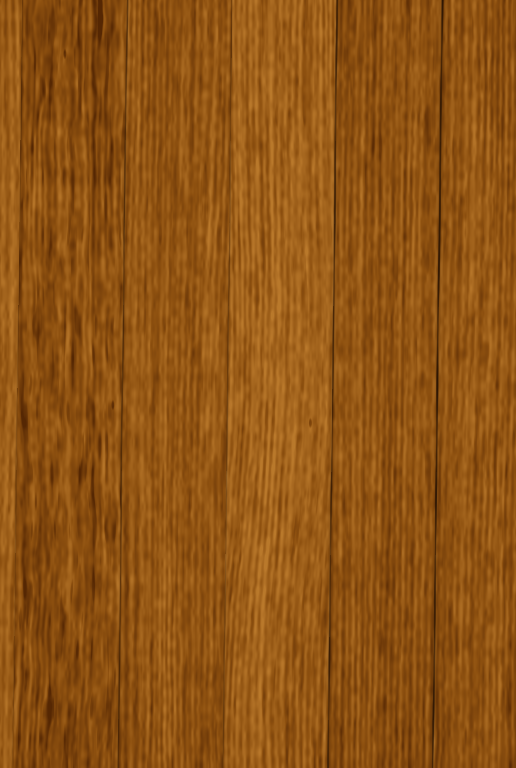
A Shadertoy shader for this texture:

```glsl
// Oak boards running vertically, leaning slightly, with worn dark seams.
// Each board has its own tone, bow and roughness; the grain is warped ring
// lines plus stretched value noise, dark pores and a few scattered nicks.

const float PITCH = 0.2035;       // board width, in canvas widths
const float FIRST_SEAM = 0.025;   // first seam at the bottom edge
const float LEAN = 0.018;         // sideways drift from bottom to top
const float SEAM_HALF = 0.0016;   // seam half width
const float RING_FREQ = 78.0;     // ring lines per canvas width
const float RING_DEPTH = 0.20;
const float PORE_DEPTH = 0.24;
const int NICKS = 3;

const vec3 DARK_WOOD = vec3(0.37, 0.18, 0.02);
const vec3 MID_WOOD = vec3(0.555, 0.315, 0.06);
const vec3 LIGHT_WOOD = vec3(0.68, 0.43, 0.14);
const vec3 SEAM_COLOR = vec3(0.15, 0.07, 0.01);

// Per board, left to right
const float TONE[6] = float[6](0.84, 0.58, 0.65, 0.80, 0.58, 0.70);
const float BOW[6] = float[6](0.002, 0.005, 0.002, 0.012, 0.002, 0.003);
const float ROUGH[6] = float[6](0.2, 1.0, 0.35, 0.35, 0.35, 0.35);
// Per seam, left to right
const float SEAM_DEPTH[5] = float[5](0.25, 0.55, 0.35, 0.75, 0.95);

float hash(vec2 p) {
    return fract(sin(dot(p, vec2(127.1, 311.7))) * 43758.55);
}

float noise(vec2 p) {
    vec2 i = floor(p), f = fract(p);
    f = f * f * (3.0 - 2.0 * f);
    return mix(mix(hash(i), hash(i + vec2(1, 0)), f.x),
               mix(hash(i + vec2(0, 1)), hash(i + vec2(1, 1)), f.x), f.y);
}

// Centred noise, stretched by the given frequencies
float grain(vec2 p, float fx, float fy) {
    return noise(p * vec2(fx, fy)) - 0.5;
}

// Tone variation of one board at p, where p.x runs across the grain
float boardGrain(vec2 p, float bow, float rough) {
    p.x += bow * (sin(p.y * 5.0 + 1.0) + 1.2 * grain(p, 9.0, 3.0));
    p.x += 0.007 * rough * grain(p, 50.0, 20.0);

    // Long continuous ring lines, fading in and out along the board
    float phase = p.x * RING_FREQ + 1.8 * grain(p, 16.0, 1.6);
    float rings = sin(6.2832 * phase) * (0.65 + 0.9 * grain(p, 24.0, 6.0));
    float pores = smoothstep(0.12, 0.42, grain(p, 150.0, 26.0));

    float tone = RING_DEPTH * rings - PORE_DEPTH * (0.5 + rough) * pores;
    tone += 0.30 * grain(p, 110.0, 2.5);
    tone += 0.14 * grain(p, 20.0, 1.5);
    tone += (0.12 + 0.34 * rough) * grain(p, 120.0, 34.0);
    tone += 0.28 * grain(p, 230.0, 95.0);
    return tone + 0.03;
}

// Soft vertical spindle: 1 in the middle, 0 outside
float spindle(vec2 d, vec2 size) {
    return 1.0 - smoothstep(0.3, 1.0, length(d / size));
}

void mainImage(out vec4 fragColor, in vec2 fragCoord) {
    vec2 uv = fragCoord / iResolution.xy;
    float px = 1.0 / iResolution.x;

    // Board and nearest seam
    float across = uv.x - LEAN * uv.y - FIRST_SEAM;
    float u = across / PITCH;
    int board = clamp(int(floor(u)) + 1, 0, 5);
    int seam = clamp(int(floor(u + 0.5)), 0, 4);

    // Wood tone with broad light falloff
    vec2 p = vec2(across + 1.0, uv.y) + float(board) * vec2(0.37, 1.73);
    float tone = TONE[board] + boardGrain(p, BOW[board], ROUGH[board]);
    vec2 c = uv - vec2(0.55, 0.58);
    tone += 0.04 - 0.40 * dot(c, c);

    // Long dark streak at the top of the second board, and its shadow
    vec2 s = uv - vec2(0.192 + 0.003 * sin(uv.y * 40.0), 0.98);
    tone -= 0.75 * spindle(s, vec2(0.007, 0.06));
    tone -= 0.16 * spindle(s + vec2(0.0, 0.13), vec2(0.025, 0.25));

    // Scattered small nicks
    for (int i = 0; i < NICKS; i++) {
        float k = float(i) + 1.0;
        vec2 at = vec2(hash(vec2(k, 2.3)), hash(vec2(k, 7.9)));
        tone -= 0.6 * spindle(uv - at, vec2(0.004, 0.008));
    }

    // Dark to light wood ramp
    tone = clamp(tone, -0.12, 1.15);
    vec3 color = tone < 0.6 ? mix(DARK_WOOD, MID_WOOD, tone / 0.6)
                            : mix(MID_WOOD, LIGHT_WOOD, (tone - 0.6) / 0.4);

    // Seams, wavering and worn along their length
    float k = float(seam);
    float wear = noise(vec2(k * 5.3, uv.y * 14.0));
    float waver = 0.002 * (noise(vec2(k * 3.1 + 9.0, uv.y * 7.0)) - 0.5);
    float d = abs(across - k * PITCH - waver);
    float w = SEAM_HALF * (0.6 + 0.5 * wear) * (0.6 + 0.5 * SEAM_DEPTH[seam]);
    float line = 1.0 - smoothstep(w - 0.6 * px, w + 0.8 * px, d);
    float edge = 0.12 * SEAM_DEPTH[seam] * exp(-d / 0.004);
    color *= 1.0 - edge;
    color = mix(color, SEAM_COLOR, line * SEAM_DEPTH[seam] * (0.5 + 0.5 * wear));

    fragColor = vec4(max(color, 0.0), 1.0);
}
```
